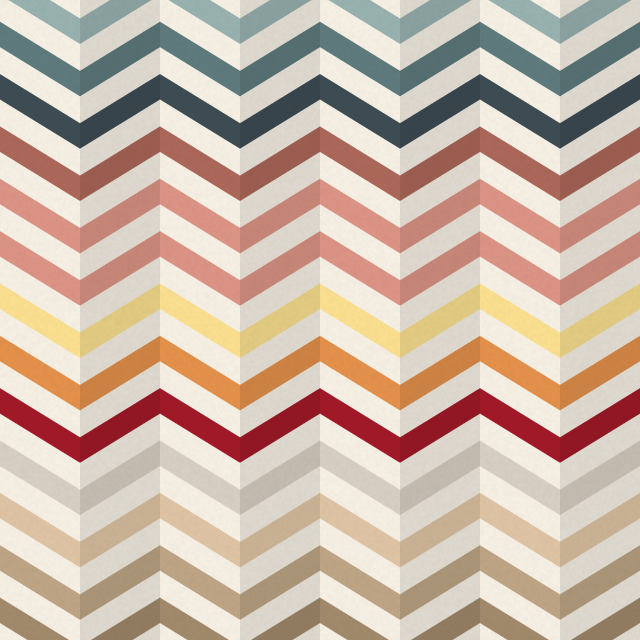
This pattern is drawn by a Shadertoy shader. Its source:

```glsl
// Folded-paper chevron stripes in a muted retro palette on cream.
#define REPEATS 4.0        // zigzags across the canvas
#define AMPLITUDE 0.0768   // height from valley to peak
#define PITCH 0.0818       // vertical spacing of stripes
#define THICKNESS 0.0398   // vertical stripe width
#define FIRST_TOP -0.0479  // top of the first stripe at a peak, from the top edge
#define SHADE 0.905        // brightness of the rising faces
#define GRAIN 0.012        // strength of the paper grain
#define GRAIN_SCALE 260.0  // grain cells across the canvas
#define PAPER vec3(0.953, 0.929, 0.886)

const int STRIPES = 13;

// Stripe colours from top to bottom
const vec3 PALETTE[STRIPES] = vec3[STRIPES](
    vec3(0.590, 0.690, 0.682),  // pale teal
    vec3(0.365, 0.475, 0.486),  // teal
    vec3(0.239, 0.294, 0.325),  // slate
    vec3(0.667, 0.400, 0.345),  // brick
    vec3(0.851, 0.573, 0.514),  // rose
    vec3(0.851, 0.573, 0.514),  // rose
    vec3(0.969, 0.867, 0.553),  // yellow
    vec3(0.882, 0.561, 0.290),  // orange
    vec3(0.627, 0.098, 0.157),  // crimson
    vec3(0.835, 0.804, 0.749),  // stone
    vec3(0.863, 0.761, 0.635),  // sand
    vec3(0.733, 0.639, 0.514),  // khaki
    vec3(0.627, 0.533, 0.416)   // umber
);

float hash(vec2 p) {
    vec3 q = fract(p.xyx * 0.1031);
    q += dot(q, q.yzx + 33.33);
    return fract((q.x + q.y) * q.z);
}

float valueNoise(vec2 p) {
    vec2 cell = floor(p);
    vec2 t = fract(p);
    t = t * t * (3.0 - 2.0 * t);
    float low = mix(hash(cell), hash(cell + vec2(1.0, 0.0)), t.x);
    float high = mix(hash(cell + vec2(0.0, 1.0)), hash(cell + vec2(1.0)), t.x);
    return mix(low, high, t.y);
}

// Coverage of a shape at signed distance d, inside where negative
float coverage(float d, float pixel) {
    return clamp(0.5 - d / pixel, 0.0, 1.0);
}

void mainImage(out vec4 fragColor, in vec2 fragCoord) {
    vec2 uv = fragCoord / iResolution.xy;
    float pixel = 1.0 / min(iResolution.x, iResolution.y);

    // Zigzag: 0 at peaks, 1 at valleys
    float phase = fract(uv.x * REPEATS);
    float zigzag = 1.0 - abs(2.0 * phase - 1.0);

    // Depth below the first stripe, split into cells centred on stripes
    float depth = 1.0 - uv.y - FIRST_TOP - AMPLITUDE * zigzag;
    float row = (depth - 0.5 * THICKNESS) / PITCH + 0.5;
    int index = clamp(int(floor(row)), 0, STRIPES - 1);

    // Perpendicular distance to the stripe edge
    float slope = 2.0 * REPEATS * AMPLITUDE;
    float offset = abs(fract(row) - 0.5) * PITCH;
    float d = (offset - 0.5 * THICKNESS) * inversesqrt(1.0 + slope * slope);
    float inRange = step(0.0, row) * step(row, float(STRIPES));
    vec3 color = mix(PAPER, PALETTE[index], coverage(d, pixel) * inRange);

    // Rising faces lie in shade, with soft folds at peaks and valleys
    float foldDistance = (abs(phase - 0.75) - 0.25) / REPEATS;
    color *= mix(1.0, SHADE, coverage(foldDistance, pixel));

    // Faint paper grain
    color *= 1.0 + GRAIN * (2.0 * valueNoise(uv * GRAIN_SCALE) - 1.0);

    fragColor = vec4(color, 1.0);
}
```
